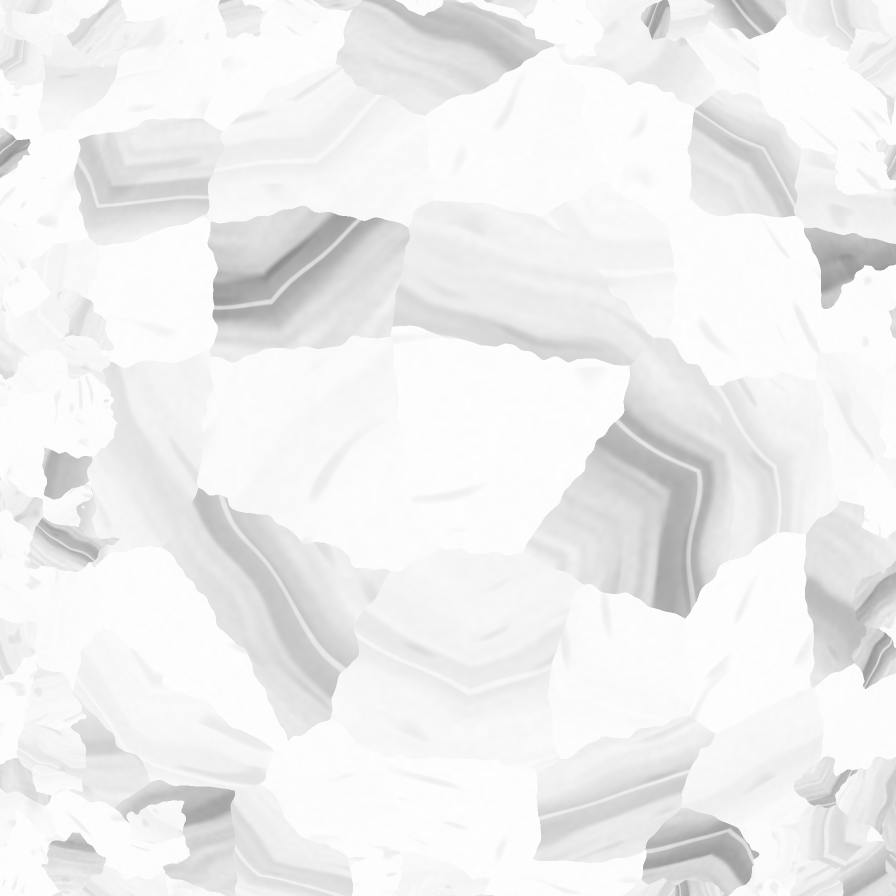
A Shadertoy shader for this texture map:

```glsl
vec2 hash2(vec2 p) {
    vec3 q = fract(p.xyx * vec3(0.1031, 0.1030, 0.0973));
    q += dot(q, q.yzx + 33.33);
    return fract((q.xx + q.yz) * q.zy);
}

vec2 noise2(vec2 p) {
    vec2 i = floor(p), f = fract(p);
    f = f * f * (3.0 - 2.0 * f);
    return mix(mix(hash2(i), hash2(i + vec2(1, 0)), f.x),
               mix(hash2(i + vec2(0, 1)), hash2(i + vec2(1, 1)), f.x), f.y);
}

// Weighted cells: xy is the cell index, zw its centre
vec4 nearestCell(vec2 p) {
    vec4 cell = vec4(0.0);
    float best = 9.0;
    for (int y = -1; y <= 1; y++)
    for (int x = -1; x <= 1; x++) {
        vec2 id = floor(p) + vec2(x, y);
        vec2 centre = id + 0.5 + 0.76 * (hash2(id + 17.0) - 0.5);
        float d = length(p - centre) - 0.22 * hash2(id + 71.0).x;
        if (d < best) {
            best = d;
            cell = vec4(id, centre);
        }
    }
    return cell;
}

// Large cells in the middle, smaller ones toward the border
vec2 spread(vec2 p) {
    return p * (4.4 + 8.0 * dot(p, p)) + vec2(0.35, 0.6);
}

// Ragged outline offset
vec2 jag(vec2 p) {
    return 0.035 * (noise2(p * 7.0 + 40.0) - 0.5)
         + 0.014 * (noise2(p * 30.0 + 90.0) - 0.5)
         + 0.007 * (noise2(p * 75.0) - 0.5);
}

// Tone of one stone face; v is measured from its centre
float stoneTone(vec2 v, vec2 id, float dark) {
    vec2 rnd = hash2(id + 5.0), rnd2 = hash2(id + 131.0);
    float angle = (rnd.x - 0.5) * 2.6 + 3.14159 * step(0.4, rnd.y);
    float along = dot(v, vec2(cos(angle), sin(angle)));
    float across = dot(v, vec2(-sin(angle), cos(angle)));
    across += 0.14 * (noise2(v * 2.5 + id * 7.0).x - 0.5);
    across += 0.5 * abs(along - 0.1) * step(0.72, rnd2.y);

    // Ledge: layered above, deep shade just below that fades out
    float s = across + 0.5 * (rnd2.x - 0.5);
    float strata = noise2(vec2(along * 2.0, across * 15.0) + id * 11.0).x - 0.5;
    float above = 0.62 + 0.45 * s;
    float below = mix(1.2, 0.3, smoothstep(0.0, 0.6, s));
    float shade = mix(above, below, smoothstep(-0.05, 0.03, s + 0.06 * strata));
    shade += 0.28 * strata;

    // Pale vein with a shaded underside
    float vein = s - 0.2 - 0.03 * strata;
    float hasVein = step(0.45, rnd2.y);
    shade -= 0.5 * hasVein * (1.0 - smoothstep(0.008, 0.024, abs(vein)));
    shade += 0.22 * hasVein * smoothstep(0.015, 0.03, vein) * (1.0 - smoothstep(0.03, 0.2, vein));

    // Faint creases and surface grain
    float crease = smoothstep(0.8, 0.97, noise2(vec2(along * 2.6, across * 8.0) + id * 3.0).y);
    float grain = noise2(v * 24.0 + id * 13.0).x - 0.5;
    return 0.992 - dark * max(shade, 0.1) - 0.05 * crease + grain * (0.008 + 0.05 * dark);
}

float surface(vec2 p) {
    vec2 torn = p + jag(p);
    vec4 cell = nearestCell(spread(torn));
    float rank = fract(dot(cell.xy, vec2(0.7549, 0.5698)) + 0.15);
    float tone = stoneTone(spread(p) - cell.zw, cell.xy, 0.34 * pow(rank, 3.2));

    // Small shards along the border, most of them on the left
    vec4 shard = nearestCell((torn + 0.6 * jag(p * 2.0 + 3.0)) * 20.0);
    vec2 at = shard.zw / 20.0, pick = hash2(shard.xy + 211.0);
    float border = 0.5 * smoothstep(0.41, 0.5, max(abs(at.x), abs(at.y)));
    border = max(border, 0.85 * smoothstep(-0.36, -0.48, at.x));
    if (pick.x < border)
        tone = stoneTone(p * 20.0 - shard.zw, shard.xy, 0.36 * pow(pick.y, 4.0));
    return tone;
}

void mainImage(out vec4 fragColor, in vec2 fragCoord) {
    float size = min(iResolution.x, iResolution.y);
    float tone = 0.0;
    // Four samples per pixel smooth the outlines
    for (int i = 0; i < 4; i++) {
        vec2 offset = vec2(i & 1, i >> 1) * 0.5 - 0.25;
        vec2 p = (fragCoord + offset - 0.5 * iResolution.xy) / size;
        tone += 0.25 * clamp(surface(p), 0.0, 1.0);
    }
    fragColor = vec4(vec3(tone), 1.0);
}
```
